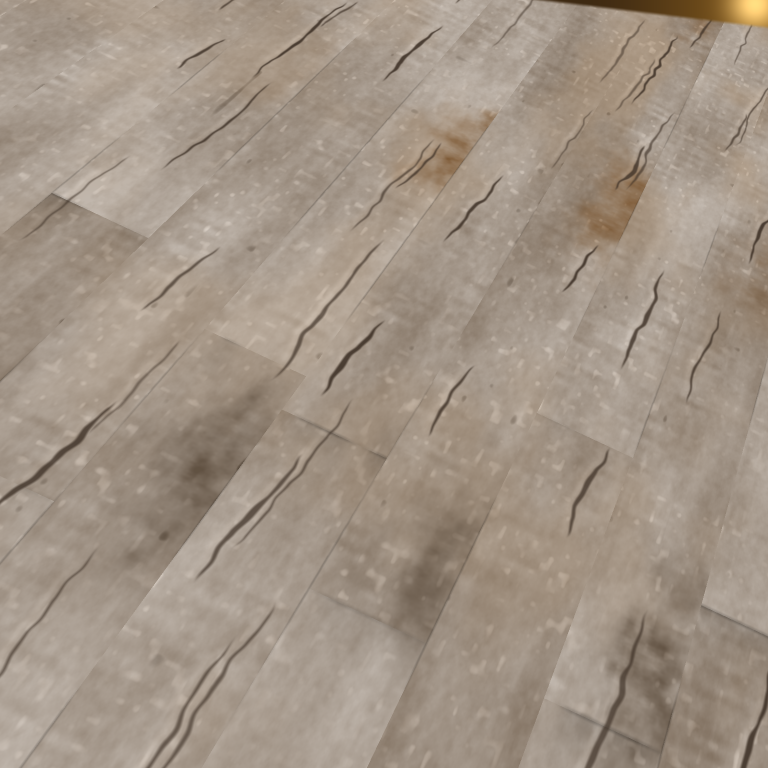
Reproduce this texture procedurally as a Shadertoy shader.

```glsl
// Weathered oak floorboards receding to the upper right.
// A vanishing point maps the canvas to floor space, where boards, staggered
// joints, stains, grain and tapering cracks are made from hashes and noise.

float hash(vec2 p) {
    return fract(sin(dot(p, vec2(127.1, 311.7))) * 43758.5453);
}

float noise(vec2 p) {
    vec2 i = floor(p), f = fract(p);
    f = f * f * (3.0 - 2.0 * f);
    return mix(mix(hash(i), hash(i + vec2(1, 0)), f.x),
               mix(hash(i + vec2(0, 1)), hash(i + vec2(1, 1)), f.x), f.y);
}

float fbm(vec2 p) {
    float sum = 0.0, amp = 0.53;
    for (int i = 0; i < 4; i++) {
        sum += amp * noise(p);
        p = p * 2.03 + 7.1;
        amp *= 0.5;
    }
    return sum;
}

// Floor position: x counts boards across, y runs along them
vec2 toFloor(vec2 p) {
    vec2 q = p - vec2(1.34, 1.80);
    float depth = dot(q, vec2(-0.423, -0.906));
    float across = dot(q, vec2(0.906, -0.423)) / depth;
    return vec2(across + 0.01, 1.0 / depth) / 0.093;
}

// Returns crack darkness and the pale worn lip beside it
vec2 cracks(vec2 f) {
    vec2 result = vec2(0);
    float x = fract(f.x);
    for (int j = -1; j <= 1; j++)
    for (int strand = 0; strand < 2; strand++) {
        float s = float(strand);
        vec2 id = vec2(floor(f.x), floor(f.y / 1.1) + float(j));
        vec2 key = id + 17.3 * s;
        if (hash(key) > 0.62 - 0.34 * s) continue;
        float middle = 1.1 * (id.y + 0.3 + 0.4 * hash(key + 2.7)) + 0.3 * s;
        float t = (f.y - middle) / (0.22 + 0.40 * hash(key + 9.1));
        float taper = max(0.0, 1.0 - t * t);
        float bend = 0.11 * noise(vec2(f.y * 3.5, id.x * 5.3))
                   + 0.045 * noise(vec2(f.y * 13.0, id.x * 3.1 + s));
        float d = x - 0.12 - 0.65 * hash(id + 5.2) - 0.11 * s - 0.05 * t - bend;
        float width = (0.004 + 0.014 * hash(key + 4.4)) * taper * (0.5 + noise(f.yy * 9.0));
        float dark = smoothstep(0.019, -0.009, abs(d) - width) * smoothstep(0.0, 0.35, taper);
        float lip = exp(-pow((d + 0.055) / 0.03, 2.0)) * taper;
        result = max(result, vec2(dark * (0.55 + 0.5 * hash(key + 6.6)), lip));
    }
    return result;
}

vec3 floorColor(vec2 p) {
    vec2 f = toFloor(p);
    float lane = floor(f.x), x = fract(f.x);

    // Staggered end joints
    float along = (f.y - 6.5 - 0.75 * cos(2.45 * lane)) / 5.9;
    vec2 board = vec2(lane, floor(along));
    float shade = hash(board + 3.7);
    vec2 g = f + 13.0 * board;

    // Broad tone, lengthwise streaks, cross-grain saw marks
    float tone = 0.66 + 0.34 * (shade - 0.5) + 0.13 * board.y;
    tone += 1.05 * (fbm(g * vec2(1.6, 1.1)) - 0.5);
    tone += 0.30 * (fbm(g * vec2(8.0, 1.5)) - 0.5);
    tone += 0.34 * (noise(g * vec2(2.5, 24.0)) - 0.5) * smoothstep(0.3, 0.8, noise(g * 2.3));
    tone += 0.36 * (fbm(g * vec2(19.0, 22.0)) - 0.5);
    vec3 col = mix(vec3(0.50, 0.435, 0.37), vec3(0.735, 0.695, 0.655), clamp(tone, 0.0, 1.1));

    // Warm tint, stronger toward the far right
    float warm = smoothstep(0.48, 0.75, fbm(f * 0.9 + 4.0)) * (0.2 + 0.4 * p.x * p.y);
    col = mix(col, vec3(0.66, 0.56, 0.45), warm);

    // Brown stains along the right side of every other board
    float cell = floor((f.y - 7.55) / 2.7);
    vec2 off = vec2(x - 0.78, f.y - 8.9 - 2.7 * cell);
    off += 0.7 * (vec2(fbm(f * 4.0), fbm(f * 4.0 + 9.0)) - 0.5);
    float stain = exp(-dot(off * off, vec2(7.0, 6.0))) * mod(lane, 2.0);
    stain *= (0.55 + 0.45 * hash(vec2(lane, cell))) * smoothstep(-4.5, -3.0, f.x);
    vec3 stainColor = mix(vec3(0.38, 0.32, 0.26), vec3(0.50, 0.36, 0.22), smoothstep(0.45, 0.75, p.y));
    col = mix(col, stainColor, min(1.0, stain * (0.1 + 1.3 * fbm(g * vec2(4.0, 11.0)))));

    // Small pale scuffs and sparse dark pits
    col += 0.11 * smoothstep(0.70, 0.98, noise(g * vec2(17.0, 21.0))) * noise(g * 3.0);
    col -= 0.12 * smoothstep(0.94, 1.0, noise(g * vec2(6.0, 7.0) + 31.0));

    // Broken seams, crisp joints, shade on the near side of a joint
    float side = min(x, 1.0 - x);
    float end = 5.9 * min(fract(along), 1.0 - fract(along));
    float seam = smoothstep(0.016, 0.0, side) * smoothstep(0.45, 0.85, noise(f * vec2(1.0, 2.0)));
    float worn = smoothstep(0.25, 0.75, noise(f * vec2(4.0, 1.0)));
    seam = max(seam, smoothstep(0.018, 0.0, end) * worn);
    col *= 1.0 - 0.17 * seam;
    col *= 1.0 - 0.13 * exp(-9.0 * end) * step(0.5, fract(along)) * worn;

    vec2 crack = cracks(f);
    col += 0.055 * crack.y;
    col = mix(col, vec3(0.24, 0.19, 0.15), 0.88 * min(1.0, crack.x));

    // Dark skirting and lamp glow beyond the far edge
    float skirting = smoothstep(-0.003, 0.003, p.y - 1.0 + 0.121 * (p.x - 0.703));
    vec2 lamp = p - vec2(0.983, 0.995);
    vec3 wall = mix(vec3(0.24, 0.16, 0.07), vec3(0.48, 0.33, 0.11), smoothstep(0.75, 1.0, p.x));
    return mix(col, wall + exp(-900.0 * dot(lamp, lamp)) * vec3(0.6, 0.55, 0.4), skirting);
}

void mainImage(out vec4 fragColor, in vec2 fragCoord) {
    // Four samples smooth every edge
    vec3 sum = vec3(0);
    for (int i = 0; i < 4; i++) {
        vec2 jitter = vec2(i % 2, i / 2) * 0.5 - 0.25;
        sum += floorColor((fragCoord + jitter) / iResolution.xy);
    }
    fragColor = vec4(clamp(sum * 0.25, 0.0, 1.0), 1.0);
}
```
